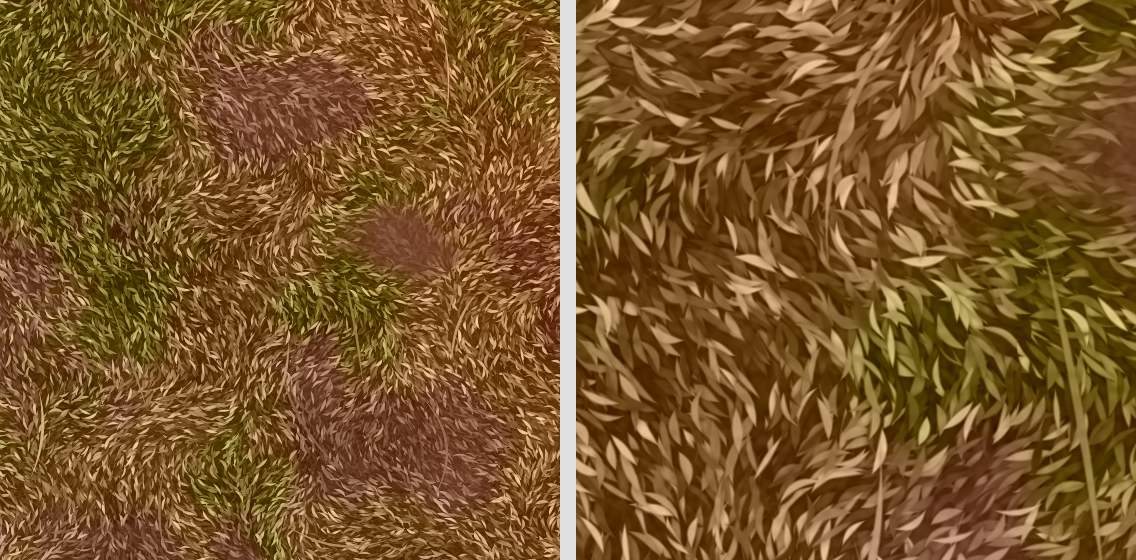
Left: the whole. Right: its middle third, enlarged.
Write a three.js fragment shader that draws this texture.

```glsl
varying vec2 vUv;

#define LAYERS 6
#define BLADE_CELLS 42.0
#define BLADE_WIDTH 0.14
#define STRAW_CELLS 8.0
#define EDGE_SOFTNESS 0.0011
#define SHADOW_STRENGTH 0.2
#define DEEP_TONE -0.26
#define GRAIN 0.07
#define STRAW_COLOR vec3(0.51, 0.36, 0.19)
#define GREEN_SHIFT vec3(-0.09, 0.0, -0.10)
#define SOIL_SHIFT vec3(-0.03, -0.045, 0.03)
#define OCHRE_SHIFT vec3(0.05, 0.005, -0.01)

vec3 hash3(vec3 p) {
  p = fract(p * vec3(0.1031, 0.1030, 0.0973));
  p += dot(p, p.yxz + 33.33);
  return fract((p.xxy + p.yxx) * p.zyx);
}

float noise(vec2 p) {
  vec2 i = floor(p);
  vec2 f = fract(p);
  f = f * f * (3.0 - 2.0 * f);
  float low = mix(hash3(vec3(i, 7.0)).x, hash3(vec3(i + vec2(1.0, 0.0), 7.0)).x, f.x);
  float high = mix(hash3(vec3(i + vec2(0.0, 1.0), 7.0)).x, hash3(vec3(i + 1.0, 7.0)).x, f.x);
  return mix(low, high, f.y);
}

float fbm(vec2 p) {
  float sum = 0.0;
  float gain = 0.55;
  for (int i = 0; i < 4; i++) {
    sum += gain * noise(p);
    p = p * 2.1 + 17.3;
    gain *= 0.5;
  }
  return sum / 1.03;
}

// Signed distance across a curved blade that tapers to both tips
float bladeEdge(vec2 p, float angle, float halfLength, float width, float bend) {
  float c = cos(angle);
  float s = sin(angle);
  p = vec2(c * p.x + s * p.y, c * p.y - s * p.x);
  float along = p.y / halfLength;
  return abs(p.x + bend * (p.y * p.y - 0.15)) - width * (1.0 - along * along);
}

// Paints one jittered grid of blades, each with a soft shadow, over a tone
float paintBlades(float tone, vec2 uv, float cells, float seed, float width, float chance, vec2 toneRange) {
  vec2 shift = vec2(0.37, 0.61) * seed + 2.0;
  vec2 p = (uv + shift) * cells;
  vec2 home = floor(p);
  float soft = EDGE_SOFTNESS * cells;
  for (int y = -1; y <= 1; y++) {
    for (int x = -1; x <= 1; x++) {
      vec2 cell = home + vec2(float(x), float(y));
      vec3 place = hash3(vec3(cell, seed));
      vec3 look = hash3(vec3(cell, seed + 50.0));
      vec2 root = cell + place.xy;
      vec2 q = p - root;
      float reach = 1.0 - smoothstep(0.65, 1.0, length(q));
      if (look.z > chance || reach <= 0.0) continue;

      float flow = (noise((root / cells - shift) * 8.0 + 40.0) - 0.5) * 4.0;
      float angle = flow + (place.z - 0.5) * 1.3;
      float halfLength = mix(0.5, 0.85, look.y);
      float bend = (fract(look.y * 7.0 + place.z) - 0.5) * 1.1;
      float girth = width * mix(0.65, 1.25, fract(place.x * 9.0 + look.x));
      float edge = bladeEdge(q, angle, halfLength, girth, bend);

      float shadow = reach * (1.0 - smoothstep(-soft, width * 1.7, edge));
      float cover = reach * (1.0 - smoothstep(-soft, soft, edge));
      float bladeTone = mix(toneRange.x, toneRange.y, pow(look.x, 1.6));
      tone = mix(tone, DEEP_TONE, SHADOW_STRENGTH * shadow);
      tone = mix(tone, bladeTone, cover);
    }
  }
  return tone;
}

void main() {
  vec2 uv = vUv;

  // Matted grass, finer towards the top layers
  float tone = -0.15;
  for (int i = 0; i < LAYERS; i++) {
    float layer = float(i);
    tone = paintBlades(tone, uv, BLADE_CELLS + 3.0 * layer, layer + 1.0, BLADE_WIDTH, 1.0, vec2(-0.16, 0.42));
  }

  // Patches of worn soil flatten the blades
  float wear = fbm(uv * 5.0 + 11.0);
  float clearing = length((uv - vec2(0.73, 0.56)) * vec2(1.0, 1.5)) + (wear - 0.5) * 0.2;
  float bare = max(1.0 - smoothstep(0.03, 0.13, clearing), 0.5 * smoothstep(0.62, 0.78, wear));
  tone = mix(tone, -0.04, 0.8 * bare);

  // Sparse long straws and fine grain
  tone = paintBlades(tone, uv, STRAW_CELLS, 20.0, 0.018, 0.22, vec2(0.08, 0.36));
  tone += (noise(uv * 230.0) - 0.5) * GRAIN;
  tone += (fbm(uv * 9.0 + 5.0) - 0.5) * 0.12;

  // Broad tints: living green, mauve soil, sunlit ochre
  float green = smoothstep(0.48, 0.72, fbm(uv * 4.5 + 3.0) + 0.2 * (0.5 - uv.x));
  float soil = max(bare, smoothstep(0.5, 0.72, wear));
  float ochre = smoothstep(0.6, 1.5, uv.x + uv.y * 0.6);
  vec3 color = STRAW_COLOR + tone;
  color += GREEN_SHIFT * green * (1.0 - soil) + SOIL_SHIFT * soil + OCHRE_SHIFT * ochre;
  gl_FragColor = vec4(clamp(color, 0.0, 1.0), 1.0);
}
```
